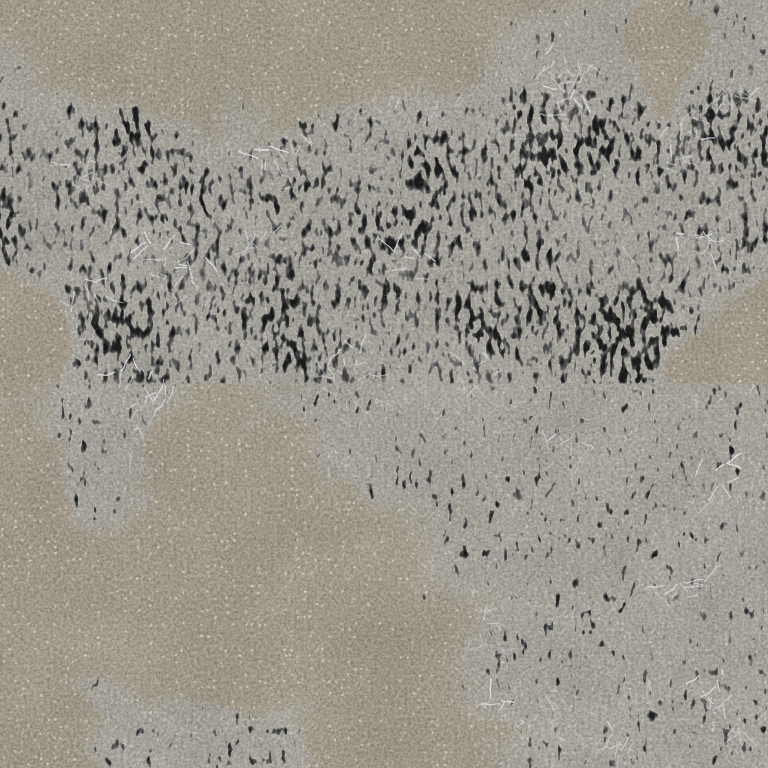
Write a three.js fragment shader that draws this texture.

```glsl
// Weathered sandy ground: grainy sand with patches of dark upright flecks.
// Stretched gradient noise is cut by a coverage map to make the flecks;
// jittered cells scatter pale pebbles and bursts of fine white fibres.
varying vec2 vUv;

const vec3 SAND = vec3(0.625, 0.595, 0.540);
const vec3 DUST = vec3(0.640, 0.630, 0.600);
const vec3 ASH = vec3(0.450, 0.452, 0.450);
const vec3 CHAR = vec3(0.105, 0.107, 0.110);
const vec3 FIBRE = vec3(0.90, 0.91, 0.93);
const float SEAM = 0.5;
const float BURST_CELLS = 11.0;
const int FIBRES = 10;

vec2 hash2(vec2 p) {
  vec3 q = fract(p.xyx * vec3(0.1031, 0.1030, 0.0973));
  q += dot(q, q.yzx + 33.33);
  return fract((q.xx + q.yz) * q.zy);
}

// Gradient noise, roughly -0.7 to 0.7
float noise(vec2 p) {
  vec2 i = floor(p), f = fract(p);
  vec2 u = f * f * f * (f * (f * 6.0 - 15.0) + 10.0);
  vec2 e = vec2(1.0, 0.0);
  float a = dot(hash2(i) * 2.0 - 1.0, f);
  float b = dot(hash2(i + e.xy) * 2.0 - 1.0, f - e.xy);
  float c = dot(hash2(i + e.yx) * 2.0 - 1.0, f - e.yx);
  float d = dot(hash2(i + e.xx) * 2.0 - 1.0, f - e.xx);
  return mix(mix(a, b, u.x), mix(c, d, u.x), u.y);
}

float fbm(vec2 p) {
  float sum = 0.0, gain = 1.0;
  for (int i = 0; i < 4; i++) {
    sum += gain * noise(p);
    p = p * 2.03 + 17.7;
    gain *= 0.55;
  }
  return sum;
}

// One where bare sand lies, fading out across the rim of an ellipse
float bare(vec2 p, vec2 centre, vec2 radius) {
  return 1.0 - smoothstep(0.75, 1.2, length((p - centre) / radius));
}

// Share of dark flecks: dense above the seam, thinner below
float coverage(vec2 p) {
  vec2 q = p + 0.09 * vec2(fbm(p * 7.0 + 3.0), fbm(p * 7.0 + 41.0));
  float high = max(bare(q, vec2(0.34, 1.02), vec2(0.40, 0.18)),
                   bare(q, vec2(0.87, 0.95), vec2(0.07, 0.11)));
  high = max(high, bare(q, vec2(-0.01, 0.53), vec2(0.10, 0.12)));
  high = max(high, bare(q, vec2(1.01, 0.53), vec2(0.12, 0.12)));
  float low = max(bare(q, vec2(0.26, 0.20), vec2(0.38, 0.14)),
                  bare(q, vec2(0.30, 0.34), vec2(0.13, 0.16)));
  low = max(low, bare(q, vec2(-0.02, 0.36), vec2(0.08, 0.25)));
  low = max(low, bare(q, vec2(0.51, 0.06), vec2(0.13, 0.14)));
  low = max(low, bare(q, vec2(0.0, 0.03), vec2(0.14, 0.12)));
  float top = 1.0 - 0.35 * smoothstep(0.84, 0.95, p.y);
  return mix((1.0 - low) * 0.65, (1.0 - high) * top, step(SEAM, p.y));
}

float segment(vec2 p, vec2 a, vec2 b) {
  vec2 d = b - a;
  return length(p - a - d * clamp(dot(p - a, d) / dot(d, d), 0.0, 1.0));
}

// x: sharp fibres, y: pale haze around each burst
vec2 bursts(vec2 p) {
  vec2 cell = floor(p * BURST_CELLS), result = vec2(0.0);
  vec2 bent = p + 0.004 * vec2(noise(p * 70.0), noise(p * 70.0 + 9.0));
  for (int k = 0; k < 9; k++) {
    vec2 id = cell + vec2(mod(float(k), 3.0), floor(float(k) / 3.0)) - 1.0;
    vec2 centre = (id + hash2(id + 5.0)) / BURST_CELLS;
    float strength = smoothstep(0.35, 0.9, hash2(id + 71.0).x);
    float haze = 1.0 - smoothstep(0.0, 0.042, length(bent - centre));
    result.y = max(result.y, haze * strength);
    for (int j = 0; j < FIBRES; j++) {
      vec2 r = hash2(id * 13.0 + float(j) * 3.7);
      vec2 s = hash2(id * 7.0 + float(j) * 5.3 + 90.0);
      float angle = 6.2832 * s.x;
      vec2 start = centre + (r - 0.5) * 0.055;
      vec2 end = start + vec2(cos(angle), sin(angle)) * mix(0.005, 0.027, s.y);
      float line = 1.0 - smoothstep(0.0003, 0.0016, segment(bent, start, end));
      result.x = max(result.x, line * strength * mix(0.4, 1.0, r.y));
    }
  }
  return result;
}

float pebbles(vec2 p, float cells) {
  vec2 id = floor(p * cells), r = hash2(id + 29.0);
  float d = length(fract(p * cells) - 0.3 - 0.4 * r);
  return (1.0 - smoothstep(0.12, 0.30, d)) * step(0.84, hash2(id + 63.0).x);
}

void main() {
  vec2 p = vUv;
  float cover = coverage(p);
  vec2 q = p + 31.0 * step(SEAM, p.y);

  // Sand, grain and pebbles
  float grain = noise(p * 230.0) * 0.13 + noise(p * 420.0) * 0.11;
  float streak = noise(q * vec2(190.0, 45.0)) * 0.07 * cover;
  vec3 color = mix(SAND, DUST, smoothstep(0.05, 0.6, cover));
  color += grain + streak + fbm(p * 9.0) * 0.035;
  color += pebbles(p, 120.0) * 0.13 * (1.0 - 0.7 * cover);

  // Upright flecks, merging where clumps lower the threshold
  vec2 lean = q + 0.005 * vec2(noise(q * 28.0), noise(q * 28.0 + 7.0));
  float field = noise(lean * vec2(115.0, 52.0)) + 0.45 * noise(lean * vec2(210.0, 110.0));
  float clump = fbm(q * 8.0 + 12.0);
  float depth = field - mix(0.66, 0.06, cover) + clump * 0.32 * cover;
  float fleck = smoothstep(0.0, 0.11, depth) * smoothstep(0.03, 0.2, cover);
  float burn = smoothstep(0.0, 0.42, depth + clump * 0.18);
  color = mix(color, mix(ASH, CHAR, burn) + grain * 0.5, fleck);

  // White fibre bursts and their haze
  vec2 burst = bursts(p) * smoothstep(0.15, 0.6, cover);
  color = mix(color, DUST + grain, burst.y * 0.45);
  color = mix(color, FIBRE, burst.x * 0.8);

  // Thin pale seam
  float seam = 1.0 - smoothstep(0.001, 0.0025, abs(p.y - SEAM));
  color = mix(color, DUST + grain, seam * 0.65);
  gl_FragColor = vec4(clamp(color, 0.0, 1.0), 1.0);
}
```
